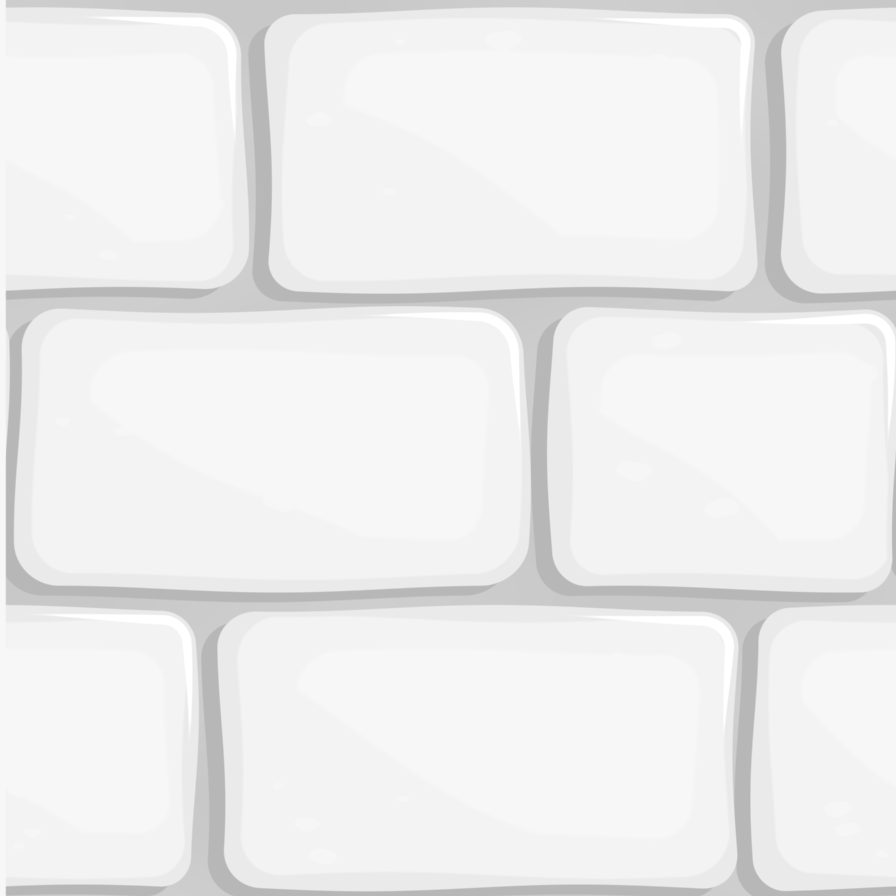
Write a WebGL 1 fragment shader that draws this pattern.

```glsl
precision highp float;
// Pale cartoon brick wall: three staggered courses, each a wide and a narrow brick.
// Every brick is a wobbly rounded box with a cast shadow, a rim, a face, flecks,
// a soft gleam cut by a diagonal, and a white glint on its upper right corner.
uniform vec2 u_resolution;

const vec3 MORTAR = vec3(0.795);
const vec3 SHADOW = vec3(0.718);
const vec3 RIM = vec3(0.918);
const vec3 FACE = vec3(0.952);
const vec3 FLECK = vec3(0.966);
const vec3 GLEAM = vec3(0.970);
const vec3 GLINT = vec3(1.0);
const float MARGIN = 0.0065;              // pale strip on the left
const float PERIOD = 1.0 - MARGIN;        // width after which a course wraps
const float COURSE_PITCH = 0.3335;
const float FIRST_COURSE_Y = 0.165;
const float HALF_HEIGHT = 0.156;
const vec2 SHADOW_SHIFT = vec2(-0.018, -0.011);
const vec2 WOBBLE = vec2(0.0045, 0.0038);
const int FLECK_COUNT = 9;

float hash(float n) {
  return fract(sin(n * 127.1 + 11.7) * 4375.85);
}

vec2 hash2(float n) {
  return vec2(hash(n), hash(n + 53.3));
}

// Left and right ends of the wide brick, then of the narrow brick.
vec4 courseSpans(float course) {
  if (course < 0.5) return vec4(0.247, 0.822, 0.842, 1.211);
  if (course < 1.5) return vec4(0.020, 0.588, 0.615, 1.000);
  return vec4(0.299, 0.842, 0.873, 1.267);
}

float roundedBox(vec2 p, vec2 halfSize, float radius) {
  vec2 d = abs(p) - halfSize + radius;
  return length(max(d, 0.0)) + min(max(d.x, d.y), 0.0) - radius;
}

vec2 wobble(vec2 p, float seed) {
  return p + WOBBLE * sin(p.yx * vec2(17.0, 13.0) + p * 4.0 + 6.283 * hash2(seed));
}

float brickShape(vec2 p, vec2 halfSize, float seed) {
  float radius = mix(0.032, 0.056, hash(seed + 4.0));
  return roundedBox(wobble(p, seed), halfSize, radius);
}

float coverage(float d, float softness) {
  return 1.0 - smoothstep(-softness, softness, d);
}

float flecks(vec2 p, vec2 halfSize, float seed, float softness) {
  float nearest = 1.0;
  for (int i = 0; i < FLECK_COUNT; i++) {
    float id = seed * 19.0 + float(i) * 2.3;
    vec2 center = (hash2(id) * 2.0 - 1.0) * halfSize * vec2(0.84, 0.8);
    float size = mix(0.006, 0.021, pow(hash(id + 7.0), 2.0));
    vec2 d = (p - center) * vec2(1.0, 1.9);
    d.y += 0.15 * size * sin(d.x / size * 3.0 + id);
    nearest = min(nearest, length(d) - size);
  }
  return coverage(nearest, softness);
}

// Bright area on the upper right, bounded below left by a wavy diagonal.
float gleam(vec2 p, vec2 halfSize, float seed) {
  vec2 center = halfSize * vec2(0.07, 0.03);
  float box = roundedBox(wobble(p - center, seed + 3.0), halfSize * vec2(0.77, 0.66), 0.04);
  vec2 q = p / halfSize;
  float wave = 0.09 * sin(q.x * 4.0 + 6.283 * hash(seed + 8.0));
  float diagonal = -(q.y + q.x + 0.36 + wave) * HALF_HEIGHT * 0.75;
  return coverage(max(box, diagonal), 0.004);
}

vec3 paintBrick(vec3 color, vec2 p, vec2 halfSize, float seed, float aa) {
  float body = brickShape(p, halfSize, seed);
  color = mix(color, RIM, coverage(body, aa));

  vec2 faceHalf = halfSize - vec2(0.015, 0.013);
  vec2 faceShift = vec2(0.005, 0.001);
  float face = max(brickShape(p - faceShift, faceHalf, seed + 1.7), body + 0.006);
  float onFace = coverage(face, aa * 1.5);
  color = mix(color, FACE, onFace);
  color = mix(color, FLECK, onFace * flecks(p, halfSize, seed, aa * 1.5));
  color = mix(color, GLEAM, onFace * gleam(p, halfSize, seed));

  // Glint tapers away from the upper right corner.
  float away = length((p - halfSize + 0.018) * vec2(0.8, 1.0));
  float taper = 1.0 - smoothstep(0.0, 0.16, away);
  float glint = abs(body + 0.010) - 0.0055 * taper;
  return mix(color, GLINT, coverage(glint, aa) * smoothstep(0.0, 0.3, taper));
}

void main() {
  vec2 uv = gl_FragCoord.xy / u_resolution;
  float aa = 1.0 / min(u_resolution.x, u_resolution.y);
  vec3 color = MORTAR + 0.012 * sin(uv.x * 9.0 + 2.0 * sin(uv.y * 14.0));

  // Pass 0 lays all shadows, pass 1 all bricks.
  for (int pass = 0; pass < 2; pass++) {
    for (int i = 0; i < 6; i++) {
      float course = floor(float(i) * 0.5 + 0.1);
      vec4 spans = courseSpans(course);
      vec2 ends = i == int(course) * 2 ? spans.xy : spans.zw;
      vec2 halfSize = vec2((ends.y - ends.x) * 0.5, HALF_HEIGHT);
      vec2 p = uv - vec2((ends.x + ends.y) * 0.5, FIRST_COURSE_Y + course * COURSE_PITCH);
      p.x = mod(p.x + PERIOD * 0.5, PERIOD) - PERIOD * 0.5;
      float seed = float(i) * 5.3 + 1.0;
      if (pass == 0) color = mix(color, SHADOW, coverage(brickShape(p - SHADOW_SHIFT, halfSize, seed), aa));
      else color = paintBrick(color, p, halfSize, seed, aa);
    }
  }
  color = mix(color, GLEAM, coverage(uv.x - MARGIN, aa));
  gl_FragColor = vec4(color, 1.0);
}
```
